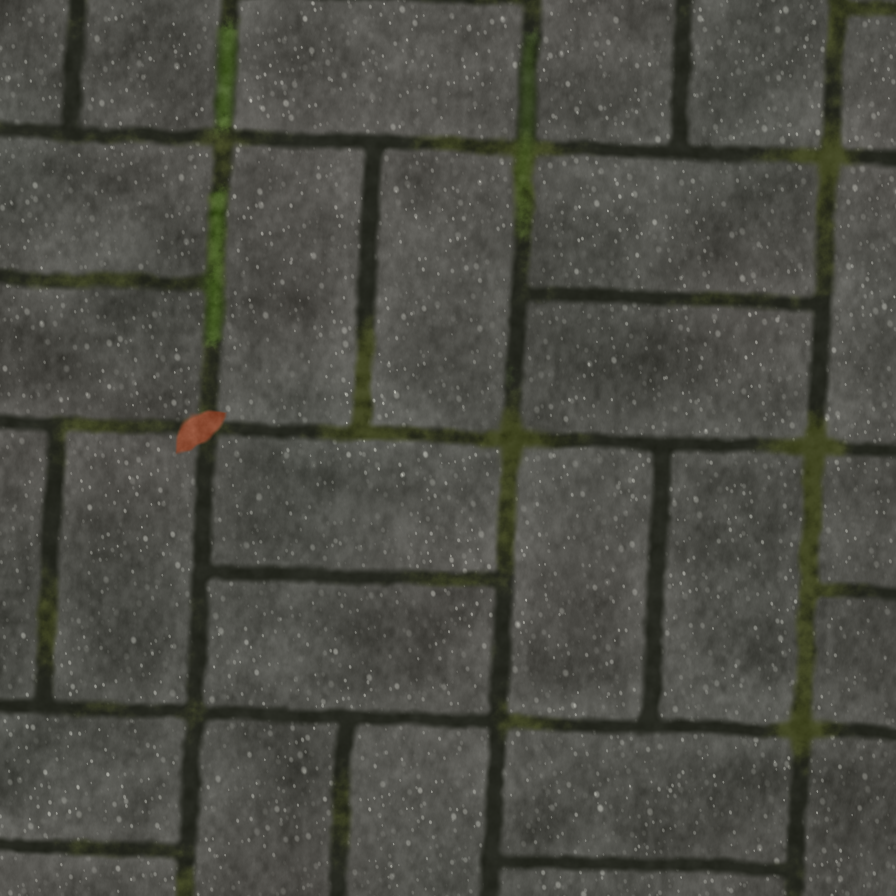
Reproduce this texture procedurally as a Shadertoy shader.

```glsl
// Worn grey paving bricks laid in basket-weave pairs, with mossy joints and one fallen leaf.
#define ORIGIN vec2(0.2487, 0.1536)       // a crossing of the joints, y pointing down
#define STEP_ACROSS vec2(0.3385, 0.0104)  // one pair of bricks to the right
#define STEP_DOWN vec2(-0.0158, 0.3205)   // one pair of bricks downward
#define JOINT vec2(0.0200, 0.0155)        // widths of upright and level joints
#define EDGE_BLUR 0.0048
#define CORNER 0.007
#define STONE vec3(0.312, 0.312, 0.291)
#define SOIL vec3(0.145, 0.152, 0.122)
#define MOSS vec3(0.265, 0.285, 0.130)
#define FRESH_MOSS vec3(0.300, 0.400, 0.160)
#define LEAF vec3(0.530, 0.285, 0.190)
#define LEAF_POS vec2(0.223, 0.480)

float hash(vec2 p) {
    return fract(sin(dot(p, vec2(127.1, 311.7))) * 43758.5453);
}

float noise(vec2 p) {
    vec2 i = floor(p), f = fract(p);
    f = f * f * (3.0 - 2.0 * f);
    return mix(mix(hash(i), hash(i + vec2(1, 0)), f.x),
               mix(hash(i + vec2(0, 1)), hash(i + vec2(1, 1)), f.x), f.y);
}

float fbm(vec2 p) {
    float sum = 0.0, amp = 0.5;
    for (int i = 0; i < 4; i++) {
        sum += amp * noise(p);
        p = mat2(1.6, 1.2, -1.2, 1.6) * p + 7.3;
        amp *= 0.5;
    }
    return sum / 0.9375;
}

// Soft pale grains, one per grid cell, few of them bright
float grains(vec2 p, float seed) {
    vec2 id = floor(p) + seed;
    vec2 centre = 0.35 + 0.3 * vec2(hash(id), hash(id + 17.0));
    float radius = mix(0.18, 0.35, hash(id + 31.0));
    float dist = length(fract(p) - centre);
    return (1.0 - smoothstep(0.3 * radius, radius, dist)) * pow(hash(id + 53.0), 5.0);
}

float roundBox(vec2 p, vec2 halfSize, float r) {
    vec2 q = abs(p) - halfSize + r;
    return length(max(q, 0.0)) + min(max(q.x, q.y), 0.0) - r;
}

void mainImage(out vec4 fragColor, in vec2 fragCoord) {
    vec2 p = fragCoord / iResolution.xy;
    p.y = 1.0 - p.y;

    // Slanted, slightly bowed lattice of brick pairs
    vec2 wobble = vec2(noise(p * 26.0), noise(p * 26.0 + 40.0)) - 0.5;
    vec2 g = inverse(mat2(STEP_ACROSS, STEP_DOWN)) * (p - ORIGIN + 0.005 * wobble);
    g.y -= 0.014 * g.y * (2.0 - g.y);
    vec2 pairId = floor(g), f = fract(g);

    // Upright and level pairs alternate; x runs across the two bricks
    bool level = mod(pairId.x + pairId.y, 2.0) > 0.5;
    vec2 size = vec2(length(STEP_ACROSS), length(STEP_DOWN));
    vec2 gap = JOINT;
    if (level) { f = f.yx; size = size.yx; gap = gap.yx; }
    float half_ = floor(f.x * 2.0);
    vec2 brickPos = (vec2(fract(f.x * 2.0), f.y) - 0.5) * size * vec2(0.5, 1.0);
    vec2 brickHalf = 0.5 * (size * vec2(0.5, 1.0) - gap);
    float d = roundBox(brickPos, brickHalf, CORNER) + 0.003 * (noise(p * 95.0) - 0.5);
    float stoneMask = 1.0 - smoothstep(-EDGE_BLUR, EDGE_BLUR, d);

    // Stone: brick tone, stains, paler rim, grit and grains
    vec2 brickId = pairId * 2.0 + half_ * vec2(1.0, 3.0);
    float tone = 0.03 * (hash(brickId + 5.0) - 0.5);
    float stain = fbm(p * 15.0 + 9.0) - 0.5;
    float rim = smoothstep(-0.040, -0.008, d);
    float grit = fbm(p * vec2(135.0, 95.0)) - 0.5;
    vec3 stone = STONE + tone + 0.17 * stain + 0.13 * grit + 0.024 * (rim - 0.5);
    stone += vec3(0.012, 0.0, 0.004) * (noise(p * 6.0 + 70.0) - 0.4);
    vec2 tilted = mat2(1.0, 0.25, -0.25, 1.0) * p;
    float pale = 0.24 * grains(tilted * vec2(125.0, 85.0), 3.0)
               + 0.25 * grains(tilted * vec2(72.0, 56.0) + 0.5, 91.0);
    stone += pale * (0.6 + 0.8 * noise(p * 12.0 + 23.0)) * vec3(1.0, 1.0, 0.97);

    // Joints: dark soil with moss, thickest near crossings
    float rough = fbm(p * 80.0 + 3.0);
    vec3 joint = SOIL + 0.07 * (rough - 0.5);
    vec2 toCrossing = (fract(g + 0.5) - 0.5) * vec2(length(STEP_ACROSS), length(STEP_DOWN));
    float crossing = exp(-dot(toCrossing, toCrossing) / 0.0009);
    float growth = noise(p * 10.0 + 31.0) + 0.25 * crossing + 0.5 * (rough - 0.5);
    float moss = smoothstep(0.50, 1.02, growth);
    joint = mix(joint, MOSS + 0.12 * (rough - 0.5), 0.85 * moss);

    // Fresh growth along the upper part of two upright joints
    float strip = max(exp(-pow(g.x / 0.035, 2.0)), 0.6 * exp(-pow((g.x - 1.0) / 0.03, 2.0)));
    float fresh = strip * (1.0 - smoothstep(0.7, 1.0, g.y))
                * smoothstep(0.42, 0.7, noise(p * 17.0 + 12.0) + 0.4 * (rough - 0.5));
    joint = mix(joint, FRESH_MOSS + 0.25 * (rough - 0.5), 0.8 * fresh);

    // Moss creeps a little over the brick edges
    float creep = smoothstep(-0.010, 0.002, d) * max(moss * crossing, fresh);
    vec3 color = mix(joint, stone, stoneMask * (1.0 - 0.7 * creep));

    // Fallen leaf: a bent, pointed lens
    vec2 q = mat2(0.78, 0.62, -0.62, 0.78) * (p - LEAF_POS);
    q.y -= 5.0 * q.x * q.x - 0.003;
    float lens = abs(q.y) - 0.016 * (1.0 - pow(q.x / 0.035, 2.0)) + 0.006 * (noise(p * 90.0) - 0.5);
    float leafMask = 1.0 - smoothstep(-0.003, 0.003, lens);
    color = mix(color, LEAF + 0.2 * (rough - 0.5), leafMask);

    fragColor = vec4(clamp(color, 0.0, 1.0), 1.0);
}
```
